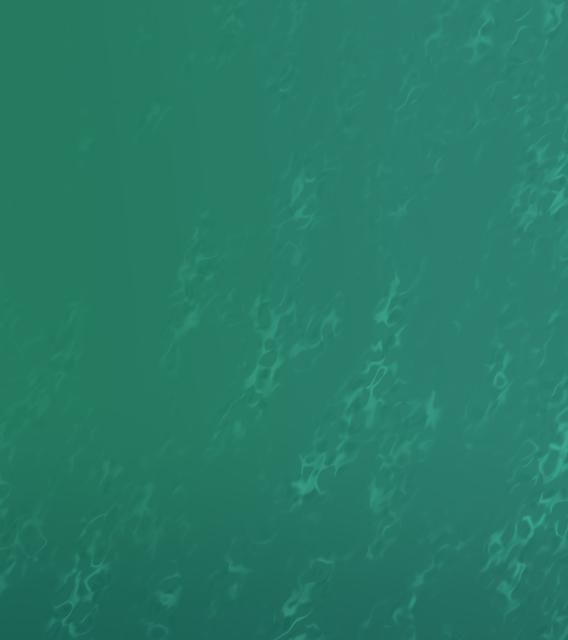
Write a Shadertoy shader that draws this texture.

```glsl
// Calm green sea from above, with slanted patches of fine crinkled glints.
#define LEFT_GREEN vec3(0.142, 0.482, 0.375)
#define RIGHT_TEAL vec3(0.172, 0.502, 0.440)
#define DEEP_GREEN vec3(0.100, 0.385, 0.335)
#define GLINT_COLOR vec3(0.235, 0.690, 0.570)
#define GLINT_GAIN 0.85
#define TROUGH_DEPTH 0.035
#define PATCH_TILT 0.28
#define CRINKLE_TILT 0.62
#define PATCH_SCALE vec2(21.0, 8.0)
#define CRINKLE_SCALE vec2(78.0, 40.0)

vec2 hash2(vec2 p) {
    vec3 q = fract(vec3(p.xyx) * vec3(0.1031, 0.1030, 0.0973));
    q += dot(q, q.yzx + 33.33);
    return fract((q.xx + q.yz) * q.zy);
}

// Smooth cellular noise: one signed round bump per jittered cell.
float bumps(vec2 p) {
    vec2 cell = floor(p);
    float sum = 0.0;
    for (int y = -1; y <= 1; y++)
    for (int x = -1; x <= 1; x++) {
        vec2 id = cell + vec2(x, y);
        vec2 offset = p - id - hash2(id + 71.0);
        float falloff = max(0.0, 1.0 - dot(offset, offset));
        float height = 2.0 * hash2(id + 313.0).x - 1.0;
        sum += height * falloff * falloff;
    }
    return sum;
}

// Coordinates across and along a direction leaning right of vertical.
vec2 lean(vec2 p, float angle) {
    float c = cos(angle), s = sin(angle);
    return vec2(c * p.x - s * p.y, s * p.x + c * p.y);
}

// Broad gradient: green to teal sideways, deeper towards the bottom.
vec3 waterColor(vec2 uv) {
    float teal = smoothstep(0.05, 0.95, uv.x + 0.12 * (uv.y - 0.5));
    vec3 water = mix(LEFT_GREEN, RIGHT_TEAL, teal);
    float depth = 1.0 - smoothstep(-0.08, 0.42, uv.y + 0.06 * uv.x);
    return mix(water, DEEP_GREEN + 0.025 * teal, depth);
}

// Where the surface is ruffled, from 0 to 1.
float ruffled(vec2 p, vec2 uv) {
    vec2 q = lean(p, PATCH_TILT);
    q.x += 0.012 * bumps(q * 13.0);
    float cover = 0.55 * bumps(q * PATCH_SCALE)
                + 0.45 * bumps(q * PATCH_SCALE * 0.36 + 40.0)
                + 0.35 * bumps(q * PATCH_SCALE * 2.3 + 90.0);
    float region = smoothstep(-0.15, 1.1, 0.85 * uv.x + 0.45 * (1.0 - uv.y));
    return smoothstep(-0.35, 0.85, cover + 0.45 * (region - 0.5))
         * mix(0.2, 1.0, region);
}

void mainImage(out vec4 fragColor, in vec2 fragCoord) {
    vec2 uv = fragCoord / iResolution.xy;
    vec2 p = fragCoord / iResolution.y;
    float patches = ruffled(p, uv);

    // Crinkles: warped ridge lines broken up by finer ripples.
    vec2 q = lean(p, CRINKLE_TILT);
    q += 0.005 * vec2(bumps(p * 45.0), bumps(p * 45.0 + 17.0));
    float wave = bumps(q * CRINKLE_SCALE);
    float ripple = bumps(q * CRINKLE_SCALE * 1.7 + 130.0);
    float ridge = 1.0 - smoothstep(0.0, 0.42, abs(wave + 0.15 * ripple));
    float glint = ridge * smoothstep(-0.25, 0.7, ripple + 0.5 * patches);
    float trough = smoothstep(0.1, 0.8, -ripple) * (1.0 - ridge);

    // Light the water.
    vec3 color = waterColor(uv);
    color -= TROUGH_DEPTH * trough * patches;
    float shine = patches * (0.08 + GLINT_GAIN * glint);
    color = mix(color, GLINT_COLOR * mix(0.86, 1.0, uv.x), min(shine, 1.0));
    fragColor = vec4(color, 1.0);
}
```
